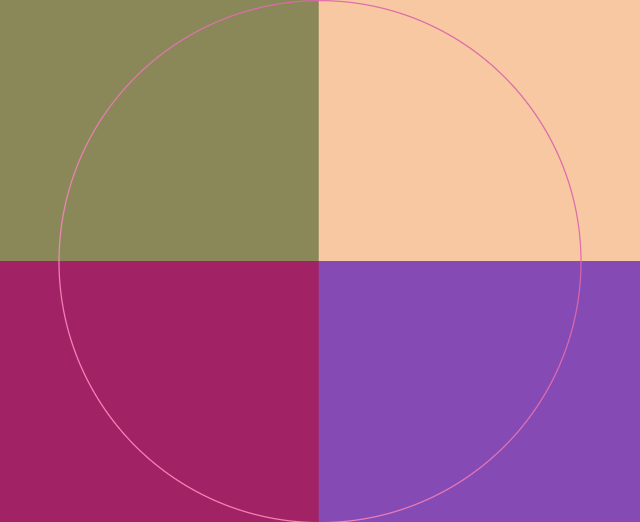
This background is drawn by a WebGL 1 fragment shader. Its source:

```glsl
precision highp float;
// Four flat colour quadrants crossed by a thin pink circle.

uniform vec2 u_resolution;

void main() {
    // Centred coordinates, in units of the canvas height
    vec2 p = (gl_FragCoord.xy - 0.5 * u_resolution) / u_resolution.y;
    float pixel = 1.0 / u_resolution.y;

    // Quadrants, with edges smoothed over one pixel
    vec3 olive = vec3(0.541, 0.533, 0.349);
    vec3 peach = vec3(0.969, 0.784, 0.635);
    vec3 magenta = vec3(0.635, 0.137, 0.396);
    vec3 purple = vec3(0.525, 0.290, 0.706);
    float right = clamp((p.x + 0.0024) / pixel + 0.5, 0.0, 1.0);
    float top = clamp(p.y / pixel + 0.5, 0.0, 1.0);
    vec3 color = mix(mix(magenta, purple, right), mix(olive, peach, right), top);

    // Circle outline, paler toward the lower left
    float ringDistance = abs(length(p + vec2(0.0, 0.0012)) - 0.5);
    float ring = clamp((0.0012 - ringDistance) / pixel + 0.5, 0.0, 1.0);
    float shade = clamp(0.5 + 0.7 * (p.x + p.y), 0.0, 1.0);
    vec3 pink = mix(vec3(1.0, 0.56, 0.76), vec3(0.85, 0.37, 0.66), shade);
    color = mix(color, pink, 0.9 * ring);

    gl_FragColor = vec4(color, 1.0);
}
```
